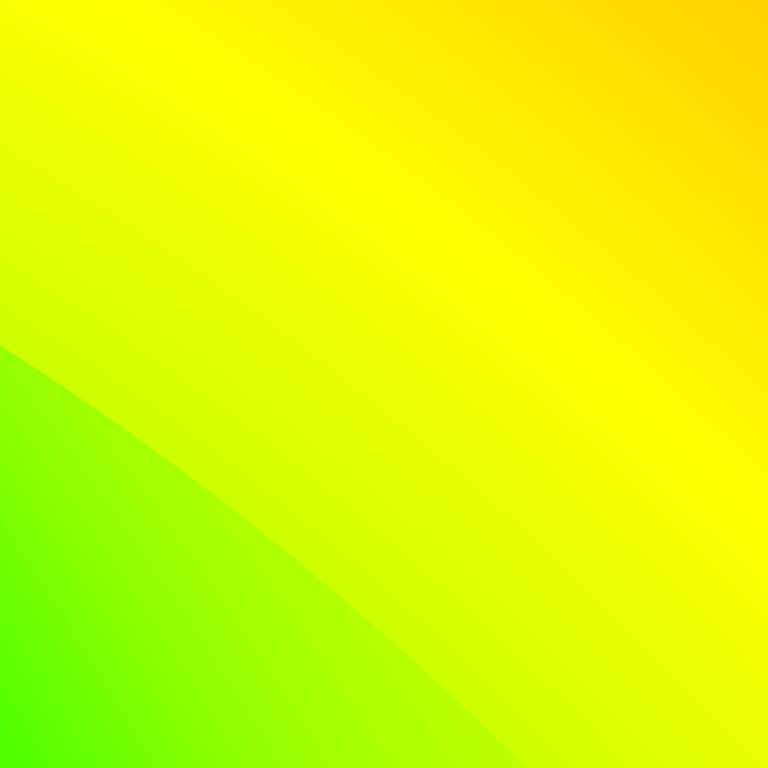
Write a WebGL 2 fragment shader that draws this background.

```glsl
#version 300 es
precision highp float;

uniform vec2 u_resolution;
out vec4 fragColor;

// Fully saturated ramp: 0 is red, 1 is yellow, 2 is green
vec3 warmHue(float hue) {
    return vec3(clamp(2.0 - hue, 0.0, 1.0), clamp(hue, 0.0, 1.0), 0.0);
}

void main() {
    vec2 uv = gl_FragCoord.xy / u_resolution;

    // Wide rings around a centre far below the left corner
    float radius = length(uv - vec2(-2.16, -2.84));

    // Outer band: lime through yellow to amber
    float fromYellow = radius - 4.465;
    vec3 outer = warmHue(1.0 - 0.4 * fromYellow + 0.1 * fromYellow * fromYellow);

    // Inner disc: green corner brightening toward the rim
    float lime = 0.285 + uv.x * (1.0 - 0.5 * uv.x - 0.5 * uv.y) + 0.56 * uv.y;
    vec3 inner = warmHue(2.0 - lime);

    // Smooth rim between the disc and the band
    float pixel = 1.0 / min(u_resolution.x, u_resolution.y);
    float rim = smoothstep(-pixel, pixel, radius - 4.02);
    fragColor = vec4(mix(inner, outer, rim), 1.0);
}
```
